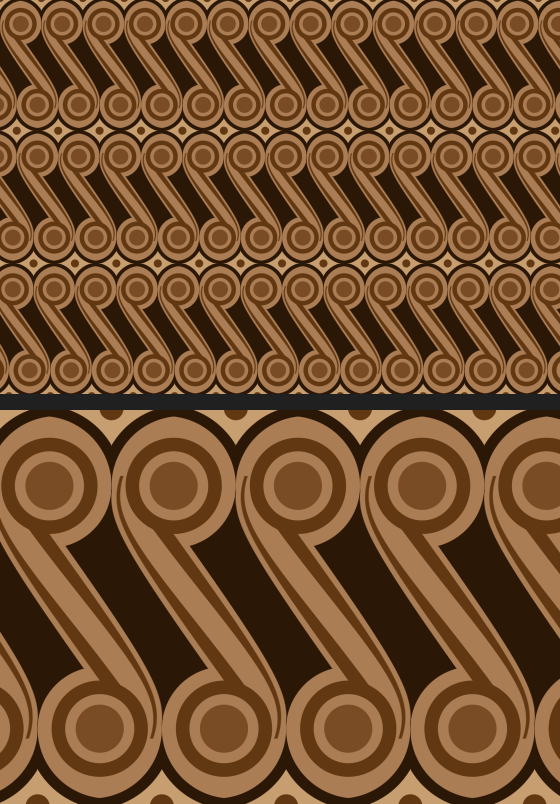
Top, the full canvas; bottom, a detail of the centre.
Reproduce this pattern procedurally as a WebGL 2 fragment shader.

```glsl
#version 300 es
precision highp float;
// Slanted rows of interlocking S-scrolls with ringed eyes, divided by bands of concave diamonds.
uniform vec2 u_resolution;
out vec4 fragColor;

const vec3 DARK  = vec3(0.17, 0.09, 0.02);
const vec3 BROWN = vec3(0.38, 0.22, 0.07);
const vec3 CORE  = vec3(0.48, 0.30, 0.15);
const vec3 TAN   = vec3(0.67, 0.49, 0.33);
const vec3 LIGHT = vec3(0.78, 0.62, 0.44);

// All lengths are in design units; the canvas is CANVAS_WIDTH units wide.
const float CANVAS_WIDTH = 768.0;
const vec2  TILE = vec2(56.8, 182.0);
const vec2  FIRST_CENTRE = vec2(39.9, 88.3);
const vec2  EYE = vec2(-11.5, -55.5);    // upper eye, relative to the scroll centre
const float ROW_SHIFT = 23.0;
const float OUTLINE = 5.0;

// Antialiased coverage of a signed distance.
float cover(float d, float pixel) {
    return 1.0 - smoothstep(-0.7 * pixel, 0.7 * pixel, d);
}

// Right-hand edge of the scroll's band: diagonal, turning vertical at the lower end.
float bandEdge(float y) {
    return 40.0 - 0.73 * (length(vec2(50.0 - y, 20.0)) - 20.0);
}

// Rounded below, slightly pointed above.
float capDistance(vec2 p) {
    float point = p.y < 0.0 ? 3.5 : 0.0;
    return length(vec2(abs(p.x) + point, p.y)) - 0.5 * TILE.x - point;
}

// Tapering stripe that follows an edge; inset is the distance inside that edge.
float stripeDistance(float inset, float y) {
    float taper = smoothstep(-40.0, 60.0, y);
    float d = abs(inset - mix(6.0, 2.5, taper)) - mix(3.2, 0.6, taper);
    return max(d, max(-40.0 - y, y - 60.0));
}

// Upper half of one scroll: x = body, y = stripes, z = cap, w = radius from the eye.
vec4 scroll(vec2 p) {
    float insetRight = 0.81 * (bandEdge(p.y) - p.x);
    float insetLeft = 0.81 * (bandEdge(-p.y) + p.x);
    float cap = capDistance(p - EYE);
    float body = min(cap, -min(insetRight, insetLeft));
    float stripes = min(stripeDistance(insetRight, p.y), stripeDistance(insetLeft, -p.y));
    return vec4(body, max(stripes, body), cap, length(p - EYE));
}

vec3 pattern(vec2 p, float pixel) {
    // Position inside the row, each row stepping sideways
    float row = floor((p.y - FIRST_CENTRE.y) / TILE.y + 0.5);
    vec2 q = p - FIRST_CENTRE - row * vec2(ROW_SHIFT, TILE.y);

    // Half-turn symmetry: fold the lower half onto the upper
    if (q.y > 0.0) q = -q;
    q.x = mod(q.x, TILE.x);

    // Nearest parts among neighbouring scrolls
    vec4 d = vec4(1e3);
    for (int i = -1; i <= 2; i++) {
        d = min(d, scroll(q - vec2(float(i) * TILE.x, 0.0)));
    }

    // Diamonds with a dot between the rows
    float diamond = max(OUTLINE - d.z, q.y - EYE.y);
    float dotX = mod(q.x - EYE.x, TILE.x) - 0.5 * TILE.x;
    float dotRadius = length(vec2(dotX, q.y + 0.5 * TILE.y));
    vec3 colour = mix(DARK, LIGHT, cover(diamond, pixel));
    colour = mix(colour, BROWN, cover(dotRadius - 5.5, pixel));

    // Scroll body and stripes
    colour = mix(colour, TAN, cover(d.x, pixel));
    colour = mix(colour, BROWN, cover(d.y, pixel));

    // Ringed eye
    colour = mix(colour, BROWN, cover(d.w - 22.0, pixel));
    colour = mix(colour, TAN, cover(d.w - 15.8, pixel));
    return mix(colour, CORE, cover(d.w - 11.0, pixel));
}

void main() {
    float pixel = CANVAS_WIDTH / u_resolution.x;
    vec2 p = vec2(gl_FragCoord.x, u_resolution.y - gl_FragCoord.y) * pixel;
    fragColor = vec4(pattern(p, pixel), 1.0);
}
```
